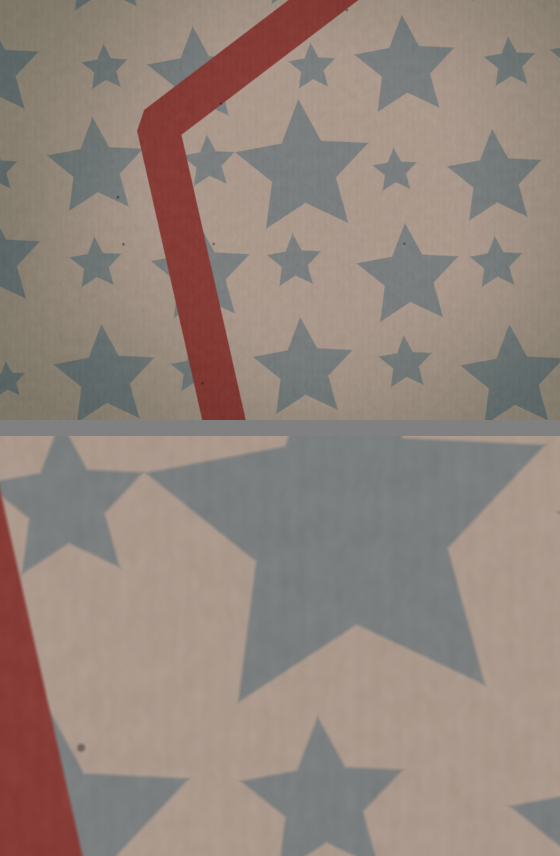
Top: the whole. Bottom: its middle third, enlarged.
Give the GLSL for this pattern, as a WebGL 2 fragment shader.

```glsl
#version 300 es
precision highp float;
// Tilted blue stars on cream paper, crossed by a bent red band, under uneven light.

uniform vec2 u_resolution;
out vec4 fragColor;

vec2 hash2(vec2 p) {
    vec3 h = fract(p.xyx * vec3(0.1031, 0.1030, 0.0973));
    h += dot(h, h.yzx + 33.33);
    return fract((h.xx + h.yz) * h.zy);
}

float gradientNoise(vec2 p) {
    vec2 cell = floor(p), f = fract(p);
    vec2 w = f * f * f * (f * (f * 6.0 - 15.0) + 10.0);
    float corner[4];
    for (int k = 0; k < 4; k++) {
        vec2 o = vec2(k & 1, k >> 1);
        corner[k] = dot(hash2(cell + o + 50.0) * 2.0 - 1.0, f - o);
    }
    return mix(mix(corner[0], corner[1], w.x), mix(corner[2], corner[3], w.x), w.y);
}

// Five-pointed star: fold into half a point, then measure to its straight edge.
float starDistance(vec2 p, float radius) {
    const float SECTOR = 1.256637;
    float angle = atan(p.x, p.y) + 0.07;
    angle = abs(mod(angle + 0.5 * SECTOR, SECTOR) - 0.5 * SECTOR);
    vec2 q = length(p) * vec2(sin(angle), cos(angle));
    return dot(q - vec2(0.0, radius), vec2(0.908, 0.418));
}

// Jittered checkerboard of large and small stars, with the largest at its centre.
float starField(vec2 p) {
    const float SPACING = 0.24;
    vec2 grid = (p - vec2(0.722, 0.597)) / SPACING;
    vec2 home = round(grid);
    float d = 1.0;
    for (int y = -1; y <= 1; y++)
    for (int x = -1; x <= 1; x++) {
        vec2 cell = home + vec2(x, y);
        vec2 rnd = hash2(cell + 23.0);
        bool large = mod(cell.x + cell.y, 2.0) < 0.5;
        float radius = large ? mix(0.118, 0.131, rnd.x) : mix(0.045, 0.070, rnd.y);
        float isCentre = 1.0 - step(0.5, dot(cell, cell));
        radius = mix(radius, 0.167, isCentre);
        vec2 jitter = (rnd - 0.5) * 0.20 * (1.0 - isCentre);
        d = min(d, starDistance((grid - cell - jitter) * SPACING, radius));
    }
    return d;
}

// Two straight strips meeting at a bevelled bend.
float bandDistance(vec2 p) {
    vec2 q = p - vec2(0.432, 0.679);
    float fromInner = max(dot(q, vec2(-0.606, 0.796)), dot(q, vec2(-0.976, -0.220)));
    float bevel = dot(q, vec2(-0.945, 0.326)) - 0.103;
    return max(-fromInner, max(fromInner - 0.101, bevel));
}

// Rare dark flecks of dirt.
float specks(vec2 p) {
    vec2 grid = p * 9.0;
    vec2 rnd = hash2(floor(grid) + 7.0);
    float d = length(fract(grid) - 0.2 - 0.6 * rnd.yx) / 9.0;
    return step(0.94, rnd.x) * (1.0 - smoothstep(0.001, 0.005, d));
}

void main() {
    vec2 p = gl_FragCoord.xy / u_resolution.y;
    p.x += 0.5 * (4.0 / 3.0 - u_resolution.x / u_resolution.y);
    float soft = max(0.0022, 0.8 / u_resolution.y);

    // Light falls off from right of centre towards the left and the corners.
    float dimness = smoothstep(0.28, 0.95, length((p - vec2(0.76, 0.54)) * vec2(1.0, 1.1)));
    dimness = clamp(dimness + 0.12 * gradientNoise(p * 3.0), 0.0, 1.0);

    vec3 cream = mix(vec3(0.67, 0.60, 0.55), vec3(0.49, 0.465, 0.405), dimness);
    vec3 blue = mix(vec3(0.48, 0.495, 0.495), vec3(0.34, 0.385, 0.385), dimness);
    vec3 red = mix(vec3(0.53, 0.235, 0.215), vec3(0.45, 0.185, 0.17), dimness);

    vec3 color = mix(blue, cream, smoothstep(-soft, soft, starField(p)));
    color = mix(red, color, smoothstep(-soft, soft, bandDistance(p)));
    color *= 1.0 - 0.35 * specks(p);

    // Faint paper mottle and vertical weave.
    float grain = 0.020 * gradientNoise(p * 45.0) + 0.016 * gradientNoise(p * vec2(150.0, 90.0));
    color += grain + 0.003 * sin(p.x * 420.0);

    fragColor = vec4(color, 1.0);
}
```
